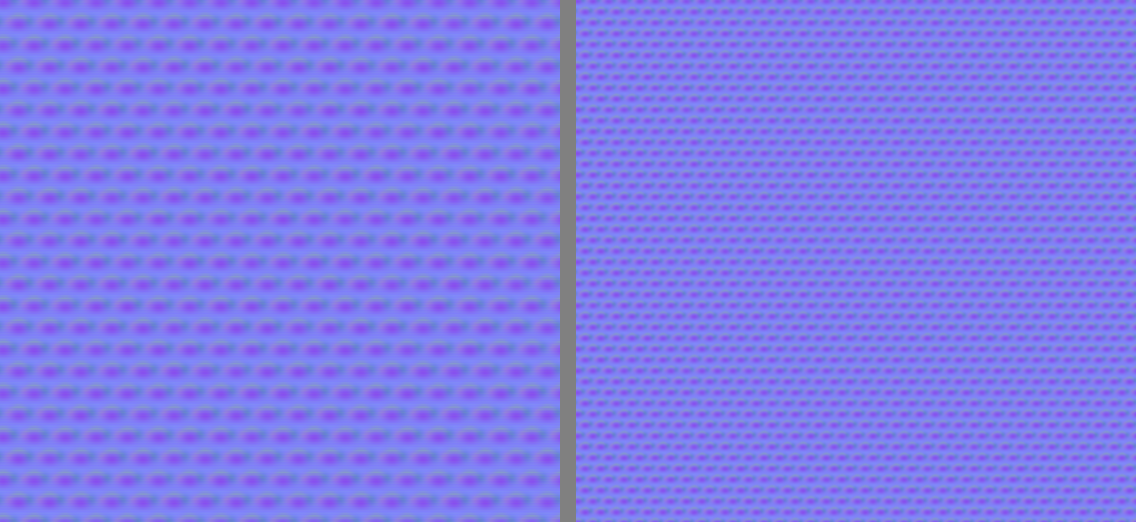
Left: one tile. Right: repeated 2 by 2.
Write a Shadertoy shader that draws this texture map.

```glsl
const vec2  REPEATS      = vec2(18.0, 24.0);   // dimples across, rows down
const vec2  ORIGIN       = vec2(0.1, -0.1);    // offset of the lattice, in cells
const float ROW_STAGGER  = 0.5;
const vec3  BASE         = vec3(0.500, 0.510, 0.972);

// Offsets added to the base colour by each part of a dimple
const vec3  CORE_TINT    = vec3( 0.030, -0.190, -0.040);
const vec3  RIM_TINT     = vec3( 0.015,  0.085, -0.150);
const vec3  LEFT_TINT    = vec3( 0.060, -0.005, -0.045);
const vec3  RIGHT_TINT   = vec3(-0.105,  0.005, -0.105);
const vec3  GAP_TINT     = vec3( 0.000,  0.030,  0.010);

const float RIM_HEIGHT   = 0.38;
const float RIM_BEND     = 1.6;
const float RIM_WIDTH    = 0.14;
const float VARIATION    = 0.05;
const float LINES_PER_ROW = 8.0;
const float LINE_DEPTH   = 0.010;
const float TAU          = 6.2831853;

float softSpot(vec2 p, vec2 centre, vec2 radius) {
    vec2 q = (p - centre) / radius;
    return exp(-dot(q, q));
}

// Curved band over the top of a dimple
float softRim(vec2 p) {
    float across = (p.y - RIM_HEIGHT + RIM_BEND * p.x * p.x) / RIM_WIDTH;
    float along = p.x / 0.32;
    return exp(-across * across - along * along);
}

// Layered sines with whole periods over the lattice, so they wrap
float wrappedWave(vec2 cell) {
    vec2 a = TAU * cell / REPEATS;
    return 0.5 * sin(5.0 * a.x + 3.0 * a.y) + 0.5 * sin(7.0 * a.y - 4.0 * a.x + 1.3);
}

vec3 dimpleTint(vec2 p) {
    return CORE_TINT  * softSpot(p, vec2(0.0, -0.02), vec2(0.28, 0.27))
         + RIM_TINT   * softRim(p)
         + LEFT_TINT  * softSpot(p, vec2(-0.32, 0.10), vec2(0.15, 0.25))
         + RIGHT_TINT * softSpot(p, vec2(0.35, 0.12), vec2(0.16, 0.25))
         + GAP_TINT   * softSpot(p, vec2(0.0, -0.52), vec2(0.35, 0.18));
}

void mainImage(out vec4 fragColor, in vec2 fragCoord) {
    vec2 grid = fragCoord / iResolution.xy * REPEATS;
    vec3 colour = BASE;
    float rim = 0.0;

    // Sum the overlapping soft dimples of the staggered lattice
    float nearestRow = floor(grid.y - ORIGIN.y + 0.5);
    for (int j = -1; j <= 1; j++) {
        float row = nearestRow + float(j);
        float shift = ORIGIN.x + ROW_STAGGER * mod(row, 2.0);
        float nearestColumn = floor(grid.x - shift + 0.5);
        for (int i = -1; i <= 1; i++) {
            float column = nearestColumn + float(i);
            vec2 local = grid - vec2(column + shift, row + ORIGIN.y);
            float strength = 1.0 + VARIATION * wrappedWave(vec2(column, row));
            colour += strength * dimpleTint(local);
            rim += softRim(local);
        }
    }

    // Fine horizontal streaks, faded out where too small to resolve
    float phase = grid.y * LINES_PER_ROW;
    float visible = 1.0 - smoothstep(0.4, 0.8, fwidth(phase));
    float streak = sin(TAU * phase) * (1.0 + 1.5 * rim);
    colour += LINE_DEPTH * visible * streak * vec3(0.3, 1.0, -0.8);

    fragColor = vec4(clamp(colour, 0.0, 1.0), 1.0);
}
```
